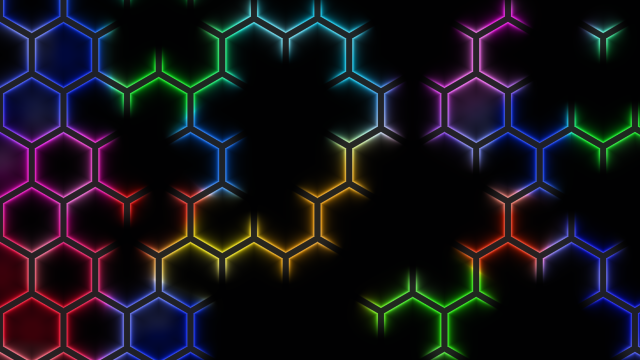
Write a Shadertoy shader that draws this background.

```glsl
// Neon honeycomb: dark bars with glowing rims on a black hexagon lattice.
// Lattice vertices are lit along trails and a ring; lit arms fade to spikes
// where they reach unlit neighbours. Colour spots blend into a rainbow.
#define ROWS_HIGH 11.34   // canvas height in half hexagon widths
#define BAR_HALF 0.105    // half width of the dark bars
#define RIM_WIDTH 0.04    // falloff of the bright rim
#define GLOW_WIDTH 0.17   // falloff of the soft glow
#define GLOW_GAIN 0.55
#define BAR_GREY 0.15
#define FILL_GAIN 0.22    // faint light inside some closed cells
#define TRAIL_RADIUS 0.75

const float ROOT3 = 1.7320508;

// Trails of light: start and end as (column, row) of the vertex lattice
const vec4 TRAILS[11] = vec4[11](
    vec4(4.5, 5.5, 5.5, 5.5), vec4(5, 4, 6, 4), vec4(15, 0, 16, 0),
    vec4(14.5, 1.5, 15.5, 1.5), vec4(16, 2, 20, 2), vec4(16, 3, 17, 3),
    vec4(15, 4, 19, 4), vec4(19.5, 5, 20, 5.9), vec4(12, 5, 15, 5),
    vec4(19, 0, 19, 0), vec4(14, 6, 14, 6));

// Colour spots: x, y, hue
const vec3 SPOTS[16] = vec3[16](
    vec3(2, 2.5, 0.63), vec3(5, 2.5, 0.36), vec3(6.7, 4.7, 0.58),
    vec3(5, 6.3, 0.01), vec3(2.4, 5.4, 0.86), vec3(1, 10, 0.96),
    vec3(6.5, 8, 0.16), vec3(10, 7.4, 0.12), vec3(10, 1.2, 0.52),
    vec3(15, 1.5, 0.84), vec3(16.7, 4.5, 0.62), vec3(19.3, 4.3, 0.36),
    vec3(15.6, 7.4, 0.04), vec3(14.3, 9.6, 0.3), vec3(18.8, 8.5, 0.65),
    vec3(5.5, 10.4, 0.63));

float hash(vec2 p) {
    vec3 q = fract(p.xyx * vec3(0.1031, 0.1030, 0.0973));
    q += dot(q, q.yzx + 33.33);
    return fract((q.x + q.y) * q.z);
}

float valueNoise(vec2 p) {
    vec2 i = floor(p), f = fract(p);
    f = f * f * (3.0 - 2.0 * f);
    return mix(mix(hash(i), hash(i + vec2(1, 0)), f.x),
               mix(hash(i + vec2(0, 1)), hash(i + 1.0), f.x), f.y);
}

vec3 hueColor(float h) {
    return clamp(abs(mod(h * 6.0 + vec3(0, 4, 2), 6.0) - 3.0) - 1.0, 0.0, 1.0);
}

// x: distance to segment ab, y: position along it
vec2 segment(vec2 p, vec2 a, vec2 b) {
    vec2 ab = b - a;
    float t = clamp(dot(p - a, ab) / max(dot(ab, ab), 1e-4), 0.0, 1.0);
    return vec2(length(p - a - ab * t), t);
}

vec3 rainbow(vec2 p) {
    vec3 sum = vec3(0);
    float total = 0.0;
    for (int i = 0; i < 16; i++) {
        vec2 d = p - SPOTS[i].xy;
        float w = 1.0 / (pow(dot(d, d), 2.0) + 0.1);
        sum += w * hueColor(SPOTS[i].z);
        total += w;
    }
    vec3 c = sum / total;
    c = pow(c / max(c.r, max(c.g, c.b)), vec3(1.4));
    float pale = 0.4 * smoothstep(0.45, 0.9, valueNoise(p * 0.8));
    return mix(c, vec3(1), pale);
}

// 1 when a lattice vertex glows
float vertexLit(vec2 v) {
    vec2 cell = vec2(round(v.x), floor(v.y / ROOT3));
    // comb of cells along the left side
    float reach = 3.0 + mod(cell.y, 2.0) * (1.0 + 0.5 * abs(cell.y - 3.0));
    bool lit = cell.x < reach + 0.5;
    // tall ring
    float ring = length((v - vec2(8.79, 4.33)) / vec2(2.62, 3.67));
    lit = lit || (ring > 0.67 && ring < 1.29);
    for (int i = 0; i < 11; i++)
        lit = lit || segment(cell, TRAILS[i].xy, TRAILS[i].zw).x < TRAIL_RADIUS;
    return float(lit);
}

vec2 hexCenter(vec2 p) {
    vec2 period = vec2(2, 2.0 * ROOT3);
    vec2 offA = vec2(1, 0), offB = vec2(0, ROOT3);
    vec2 a = round((p - offA) / period) * period + offA;
    vec2 b = round((p - offB) / period) * period + offB;
    return distance(p, a) < distance(p, b) ? a : b;
}

float spikeFade(float t) { return 1.0 - smoothstep(0.1, 0.8, t); }

void mainImage(out vec4 fragColor, in vec2 fragCoord) {
    float px = ROWS_HIGH / iResolution.y;
    vec2 p = vec2(fragCoord.x, iResolution.y - fragCoord.y) * px;
    vec2 center = hexCenter(p);

    // light from the six edges of this cell
    float nearest = 9.0, glow = 0.0, rim = 0.0, bar = 0.0, closed = 1.0;
    vec2 a = center + vec2(0, 2.0 / ROOT3);
    float litA = vertexLit(a);
    for (int i = 1; i <= 6; i++) {
        float angle = float(i) * 1.0471976;
        vec2 b = center + vec2(sin(angle), cos(angle)) * 2.0 / ROOT3;
        float litB = vertexLit(b);
        vec2 s = segment(p, a, b);
        float mask = max(min(litA, litB),
                         max(litA * spikeFade(s.y), litB * spikeFade(1.0 - s.y)));
        float outside = max(s.x - BAR_HALF, 0.0);
        rim = max(rim, mask * exp(-outside / RIM_WIDTH));
        glow = max(glow, mask * exp(-outside / GLOW_WIDTH));
        bar = max(bar, mask * (1.0 - smoothstep(-px, px, s.x - BAR_HALF)));
        nearest = min(nearest, s.x);
        closed *= litB;
        a = b;
        litA = litB;
    }

    // dark bar, bright rim, soft glow, faint cell light
    vec3 tint = rainbow(p);
    float open = smoothstep(-px, px, nearest - BAR_HALF);
    vec3 col = vec3(0.004, 0.004, 0.006);
    col += open * (tint * (GLOW_GAIN * glow + 0.5 * rim) + 0.3 * rim * rim);
    col += bar * BAR_GREY * mix(vec3(1), tint, 0.25);
    float filled = closed * step(0.6, hash(center + 7.0));
    col += open * filled * FILL_GAIN * tint * smoothstep(1.1, 0.1, distance(p, center));
    fragColor = vec4(min(col, 1.0), 1);
}
```
